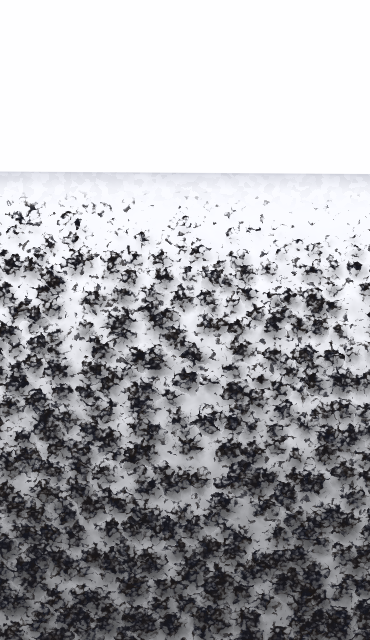
Give the GLSL for this texture, as a Shadertoy shader.

```glsl
vec2 hash2(vec2 p) {
    vec3 h = fract(p.xyx * vec3(0.1031, 0.103, 0.0973));
    h += dot(h, h.yzx + 33.33);
    return fract((h.xx + h.yz) * h.zy);
}

// Cellular noise: distance to the nearest point, and that point's random value
vec2 cellular(vec2 p) {
    vec2 base = floor(p);
    vec2 nearest = vec2(9.0, 0.0);
    for (int j = -1; j <= 1; j++) {
        for (int i = -1; i <= 1; i++) {
            vec2 cell = base + vec2(i, j);
            vec2 seed = hash2(cell + 50.0);
            float d = length(cell + seed - p);
            if (d < nearest.x) nearest = vec2(d, hash2(cell + 117.0).x);
        }
    }
    return nearest;
}

float layeredSines(vec2 p) {
    float sum = 0.0, amp = 0.5;
    for (int i = 0; i < 4; i++) {
        sum += amp * sin(p.x + 1.7 * sin(p.y * 0.8)) * cos(p.y + 1.3 * sin(p.x * 0.7));
        p = mat2(1.5, 1.1, -1.1, 1.5) * p + 2.3;
        amp *= 0.55;
    }
    return sum;
}

// Clump radius grows with depth below the surface
float clumpRadius(float depth) {
    return -0.3 + 0.5 * smoothstep(0.0, 0.22, depth) + 0.3 * depth;
}

// Positive inside the soft body of a clump
float clumpBody(vec2 p, float depth) {
    vec2 clump = cellular(p * vec2(27.0, 32.0));
    return clumpRadius(depth) + 0.3 * (clump.y - 0.5) - clump.x;
}

void mainImage(out vec4 fragColor, in vec2 fragCoord) {
    vec2 uv = fragCoord / iResolution.xy;
    vec2 p = fragCoord / iResolution.y;
    float surface = 0.732 - 0.004 * uv.x;
    float below = (surface - uv.y) / surface;
    float patches = layeredSines(p * 17.0);
    float depth = below + 0.11 * (0.45 - uv.x) + 0.05 * patches;

    // Pale ground, greyer with depth and in broad smudges
    float smudge = layeredSines(p * vec2(45.0, 60.0) + 4.0);
    float ground = mix(1.0, 0.58, smoothstep(0.08, 1.0, below));
    ground += 0.1 * smudge * smoothstep(0.06, 0.4, below);

    // Soft shadows cast below the clumps
    vec2 warp = 0.005 * vec2(layeredSines(p * 140.0), layeredSines(p * 140.0 + 9.0));
    float shadow = smoothstep(-0.4, 0.35, clumpBody(p + warp + vec2(-0.003, 0.008), depth));
    ground *= 1.0 - 0.42 * shadow * smoothstep(0.05, 0.3, below);
    vec3 color = ground * vec3(0.98, 0.985, 1.01);

    // Ragged clumps with branching edges
    vec2 branches = cellular((p + warp) * vec2(100.0, 120.0));
    vec2 crumbs = cellular((p + 0.5 * warp) * vec2(185.0, 215.0) + 7.0);
    float rough = 0.8 * (branches.x - 0.45) + 0.4 * (crumbs.x - 0.45);
    float ragged = clumpBody(p + 1.4 * warp, depth) + rough;
    float ink = smoothstep(-0.17, 0.2, ragged);

    // Smaller flakes between the clumps, thinning towards the surface
    vec2 flake = cellular((p + 1.6 * warp) * vec2(62.0, 80.0) + 21.0);
    float flakeSize = 0.2 * smoothstep(-0.01, 0.2, depth) + 0.45 * (flake.y - 0.7);
    float flakes = smoothstep(-0.12, 0.2, flakeSize - flake.x + 0.7 * rough);
    ink = max(ink, 0.85 * flakes) * smoothstep(0.03, 0.09, below);

    // Dark grains: faint brown and blue tints with small lit facets
    vec3 grain = mix(vec3(0.1, 0.085, 0.085), vec3(0.08, 0.085, 0.12), branches.y);
    grain += 0.13 * smoothstep(0.3, 1.0, crumbs.y) * smoothstep(0.9, 0.1, crumbs.x);
    grain += 0.09 * smoothstep(0.4, 0.0, ragged);
    color = mix(color, grain, ink);

    // Thin grey lip along the surface, fading into the pale band
    float lip = smoothstep(0.04, 0.0, below) * (0.09 + 0.03 * smudge);
    lip += 0.05 * exp(-pow(below / 0.004, 2.0));
    color -= lip * vec3(1.0, 0.98, 0.88);
    color -= 0.04 * smoothstep(0.3, 0.9, branches.y) * smoothstep(0.09, 0.02, below);

    // Clean white above the surface
    float edge = 0.7 / iResolution.y;
    float above = smoothstep(surface - edge, surface + edge, uv.y);
    color = mix(color, vec3(0.995, 0.995, 1.0), above);
    fragColor = vec4(clamp(color, 0.0, 1.0), 1.0);
}
```
